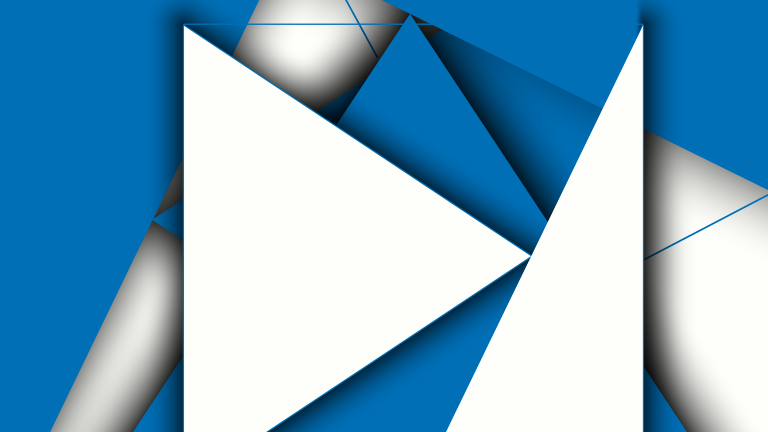
Write a WebGL 2 fragment shader that draws this background.

```glsl
#version 300 es
precision highp float;

uniform vec2 u_resolution;
out vec4 fragColor;

const vec3 PAPER = vec3(0.995, 0.998, 0.98);
const vec3 BLUE = vec3(0.0, 0.435, 0.715);
const float RIM = 0.003;

// Signed distance to the line a-b, positive on its left side
float sideDistance(vec2 p, vec2 a, vec2 b) {
    vec2 along = normalize(b - a);
    return dot(p - a, vec2(-along.y, along.x));
}

float segmentDistance(vec2 p, vec2 a, vec2 b) {
    vec2 ab = b - a;
    float t = clamp(dot(p - a, ab) / dot(ab, ab), 0.0, 1.0);
    return length(p - a - ab * t);
}

// Signed distance to a counterclockwise triangle, negative inside
float triangleDistance(vec2 p, vec2 a, vec2 b, vec2 c) {
    float inner = min(sideDistance(p, a, b), min(sideDistance(p, b, c), sideDistance(p, c, a)));
    float outer = min(segmentDistance(p, a, b), min(segmentDistance(p, b, c), segmentDistance(p, c, a)));
    return inner > 0.0 ? -inner : outer;
}

float coverage(float d, float pixel) {
    return 1.0 - smoothstep(-0.6 * pixel, 0.6 * pixel, d);
}

// Light left after a soft shadow that fades over the given reach
float shade(float d, float reach, float strength) {
    float fade = 1.0 - clamp(d / reach, 0.0, 1.0);
    return 1.0 - strength * fade * fade;
}

vec3 drawLine(vec3 color, vec2 p, vec2 a, vec2 b, float width, float pixel) {
    return mix(color, BLUE, coverage(segmentDistance(p, a, b) - 0.5 * width, pixel));
}

// Sheet of paper with a thin blue rim
vec3 drawSheet(vec3 color, float d, float pixel) {
    color = mix(color, BLUE, coverage(d - RIM, pixel));
    return mix(color, PAPER, coverage(d, pixel));
}

void main() {
    vec2 p = gl_FragCoord.xy / u_resolution.y;
    p.x += 0.5 * (16.0 / 9.0 - u_resolution.x / u_resolution.y);
    float pixel = 1.0 / u_resolution.y;

    vec2 apex = vec2(0.949, 0.968);
    float frameLeft = sideDistance(p, vec2(0.116, 0.0), vec2(0.6, 1.0));
    float frameRight = sideDistance(p, apex, vec2(1.778, 0.56));
    float frame = max(frameLeft, frameRight);
    float leftward = triangleDistance(p, vec2(0.352, 0.491), vec2(1.48, -0.249), vec2(1.48, 1.231));
    float upward = triangleDistance(p, apex, vec2(0.109, -0.3), vec2(1.789, -0.3));
    float leftSheet = triangleDistance(p, vec2(0.426, 0.94), vec2(0.426, -0.126), vec2(1.229, 0.407));
    float rightSheet = triangleDistance(p, vec2(1.488, 0.94), vec2(0.887, -0.3), vec2(1.488, -0.3));

    // Pale floor below the blue frame, with two fine lines
    vec3 color = PAPER * shade(-frameLeft, 0.12, 0.45) * shade(-frameRight, 0.16, 0.4);
    color = drawLine(color, p, vec2(0.801, 1.0), vec2(0.873, 0.868), 0.004, pixel);
    color = drawLine(color, p, vec2(1.493, 0.4), vec2(1.778, 0.549), 0.004, pixel);

    // Blue triangles, each casting a shadow on the layers below
    color *= shade(leftward, 0.14, 0.65);
    color = mix(color, BLUE * shade(-frameRight, 0.14, 0.2), coverage(leftward, pixel));
    color *= shade(upward, 0.15, 0.8);
    color = mix(color, BLUE, coverage(upward, pixel));

    // Outer frame and its level line
    color = mix(color, BLUE, coverage(-frame, pixel));
    color *= shade(leftSheet, 0.1, 0.7);
    float rightSide = smoothstep(1.47, 1.488, p.x);
    color *= mix(1.0, shade(rightSheet, 0.1, 0.7), rightSide);
    color = drawLine(color, p, vec2(0.426, 0.944), vec2(1.488, 0.944), 0.003, pixel);

    // White sheets on top
    color = drawSheet(color, leftSheet, pixel);
    color = mix(color, BLUE, rightSide * coverage(rightSheet - RIM, pixel));
    color = mix(color, PAPER, coverage(rightSheet, pixel));

    fragColor = vec4(color, 1.0);
}
```
